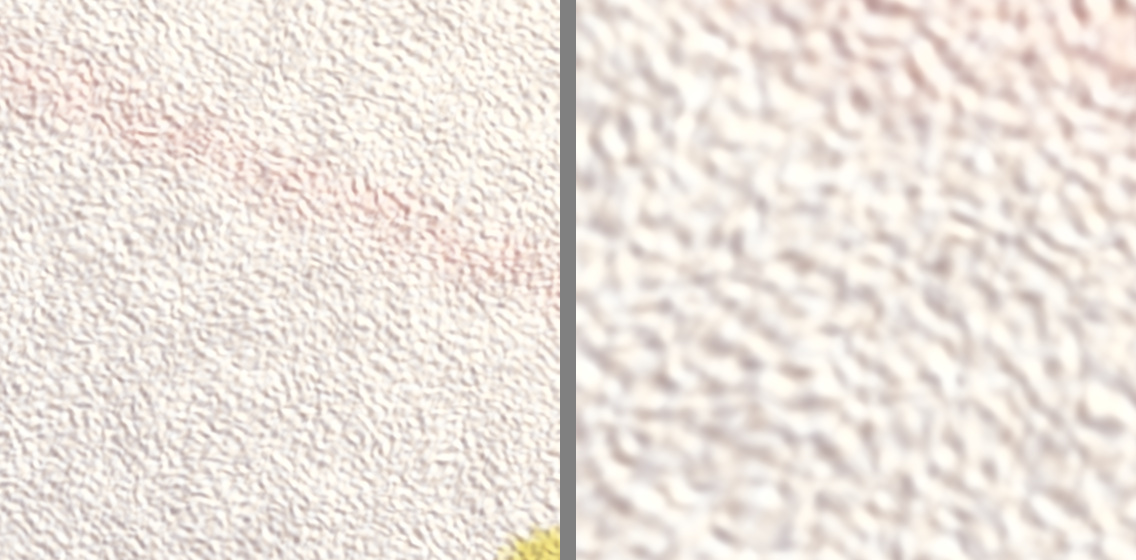
Left: the whole. Right: its middle third, enlarged.
Give the GLSL for this texture, as a WebGL 2 fragment shader.

```glsl
#version 300 es
precision highp float;

// Rough off-white plaster under slanting light, with a faint rose stain and a
// yellow corner. Stretched gradient noise forms a height field; the difference
// of two height samples across the ridges gives the shading.

uniform vec2 u_resolution;
out vec4 fragColor;

// Relief
const float RIDGE_ANGLE = -0.70;             // direction the ridges run in
const vec2  RIDGE_CELLS = vec2(46.0, 74.0);  // noise cells along and across
const vec2  FINE_CELLS  = vec2(92.0, 112.0);
const float BUMP_CELLS  = 78.0;
const float LIGHT_STEP  = 0.0048;            // half distance between samples
const float RELIEF_GAIN = 2.35;
const float FINE_WEIGHT = 0.35;
const float BUMP_WEIGHT = 0.6;

// Tone
const float BASE_TONE   = 0.785;
const float CONTRAST    = 0.35;
const float TONE_LIMIT  = 1.12;
const float SHOULDER    = 0.4;               // softness of the highlights
const float SLOPE_TONE  = 0.45;              // brighter toward the upper right
const float PATCH_TONE  = 0.9;
const vec3  SHADE       = vec3(0.78, 0.723, 0.708);
const vec3  PLASTER     = vec3(0.99, 0.97, 0.94);
const vec3  WARM_SHIFT  = vec3(0.025, 0.0, -0.035);

// Stains
const vec3  ROSE        = vec3(0.995, 0.915, 0.91);
const float ROSE_WIDTH  = 0.065;
const vec3  YELLOW      = vec3(0.95, 0.91, 0.55);
const vec2  YELLOW_SIZE = vec2(0.115, 0.062);

// Integer hash to a unit vector
vec2 gradientAt(ivec2 cell, uint seed) {
    uint h = uint(cell.x) * 1597334677u ^ uint(cell.y) * 3812015801u;
    h = (h ^ (seed * 2654435769u)) * 747796405u + 2891336453u;
    h = ((h >> ((h >> 28u) + 4u)) ^ h) * 277803737u;
    h = (h >> 22u) ^ h;
    float a = float(h >> 8u) * (6.2831853 / 16777216.0);
    return vec2(cos(a), sin(a));
}

// Gradient noise, roughly -0.7 to 0.7
float noise(vec2 p, uint seed) {
    vec2 base = floor(p);
    vec2 f = p - base;
    ivec2 c = ivec2(base);
    vec2 s = f * f * f * (f * (f * 6.0 - 15.0) + 10.0);
    float n00 = dot(gradientAt(c, seed), f);
    float n10 = dot(gradientAt(c + ivec2(1, 0), seed), f - vec2(1, 0));
    float n01 = dot(gradientAt(c + ivec2(0, 1), seed), f - vec2(0, 1));
    float n11 = dot(gradientAt(c + ivec2(1, 1), seed), f - vec2(1, 1));
    return mix(mix(n00, n10, s.x), mix(n01, n11, s.x), s.y);
}

// Surface height; x runs along the ridges
float height(vec2 p) {
    return noise(p * RIDGE_CELLS, 1u)
         + FINE_WEIGHT * noise(p * FINE_CELLS, 2u)
         + BUMP_WEIGHT * noise(p * BUMP_CELLS, 3u);
}

// Bends the ridges: slow drift plus a small wriggle
vec2 warp(vec2 p) {
    vec2 drift = vec2(noise(p * 5.0, 4u), noise(p * 5.0, 5u));
    vec2 wriggle = vec2(noise(p * 30.0, 6u), noise(p * 30.0, 7u));
    return p + 0.02 * drift + 0.005 * wriggle;
}

// Minimum with a rounded corner of width k
float softMin(float a, float b, float k) {
    float h = max(k - abs(a - b), 0.0) / k;
    return min(a, b) - 0.25 * k * h * h;
}

void main() {
    vec2 uv = gl_FragCoord.xy / u_resolution;

    // Relief lit across the ridges
    float ca = cos(RIDGE_ANGLE), sa = sin(RIDGE_ANGLE);
    vec2 along = vec2(ca, sa);
    vec2 across = vec2(-sa, ca);
    vec2 w = warp(uv);
    vec2 p = vec2(dot(w, along), dot(w, across));
    vec2 stepVec = LIGHT_STEP * vec2(0.2, 1.0);
    float relief = height(p + stepVec) - height(p - stepVec);

    // Broad tone and plaster colour
    float diagonal = uv.x + uv.y - 1.0;
    float patches = noise(uv * 11.0, 8u) + 0.6 * noise(uv * 26.0, 9u);
    float level = RELIEF_GAIN * relief + PATCH_TONE * patches + SLOPE_TONE * diagonal;
    float tone = softMin(BASE_TONE + CONTRAST * level, TONE_LIMIT, SHOULDER);
    vec3 color = mix(SHADE, PLASTER, max(tone, -0.3));
    color += WARM_SHIFT * (noise(uv * 60.0, 10u) + 0.25 * diagonal);

    // Rose stain along a gently curved diagonal, strongest in the shadows
    float rosePath = 0.895 - 0.45 * uv.x + 0.05 * uv.x * uv.x;
    float offset = (uv.y - rosePath + 0.05 * noise(uv * 7.0, 11u)) / ROSE_WIDTH;
    float rose = exp(-offset * offset) * (0.9 + 0.9 * noise(uv * 18.0, 12u));
    rose *= clamp(1.4 - tone, 0.3, 1.4);
    color *= mix(vec3(1.0), ROSE, clamp(rose, 0.0, 1.4));

    // Yellow stain in the lower right corner
    float corner = length((uv - vec2(1.0, 0.0)) / YELLOW_SIZE);
    corner += 0.3 * noise(uv * 38.0, 13u);
    color *= mix(YELLOW, vec3(1.0), smoothstep(0.55, 1.15, corner));

    fragColor = vec4(clamp(color, 0.0, 1.0), 1.0);
}
```
